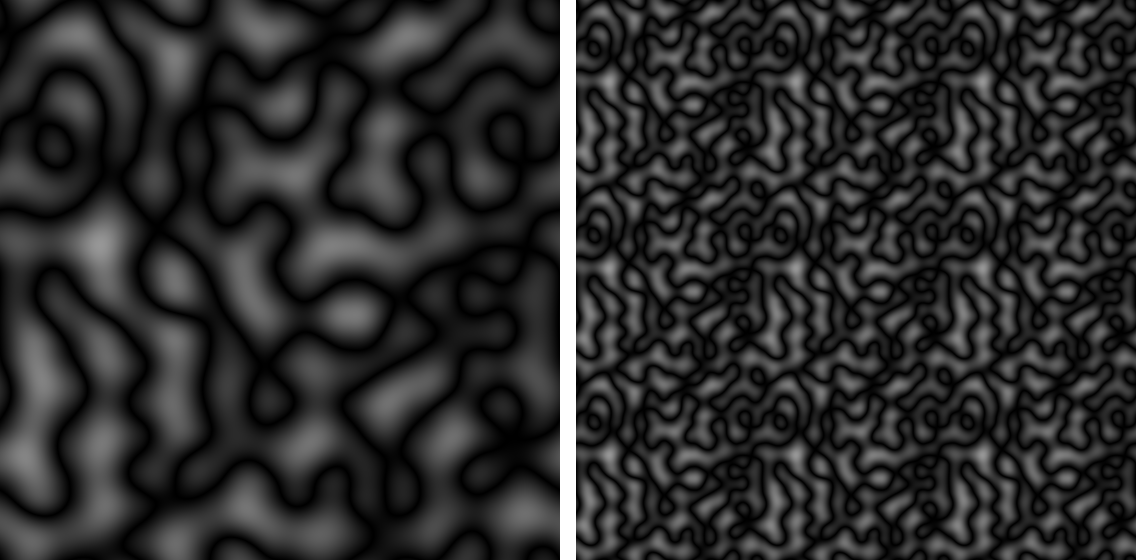
Left, the tile; right, the same tile 3 across and 3 down.
Reproduce this texture procedurally as a WebGL 2 fragment shader.

```glsl
#version 300 es
precision highp float;
precision highp int;

uniform vec2 u_resolution;
out vec4 fragColor;

const int CELLS = 8;            // whole lattice cells across the tile
const float BRIGHTNESS = 0.96;  // grey level per unit of noise
const float CREASE = 0.004;     // rounding of the dark lines
const uint SEED = 37u;
const float TAU = 6.28319;

// Integer hash of a lattice point, mapped to 0..1
float hash(ivec2 cell) {
  uvec2 v = uvec2(cell) + uvec2(SEED, SEED * 3u);
  v = v * 1664525u + 1013904223u;
  v.x += v.y * 1664525u;
  v.y += v.x * 1664525u;
  v ^= v >> 16u;
  v.x += v.y * 1664525u;
  v.y += v.x * 1664525u;
  v ^= v >> 16u;
  return float(v.x & 0xffffu) / 65536.0;
}

// Unit gradient at a lattice point, wrapped around the tile
vec2 gradient(ivec2 cell) {
  ivec2 wrapped = (cell + CELLS) % CELLS;
  float angle = TAU * hash(wrapped);
  return vec2(cos(angle), sin(angle));
}

// Contribution of one cell corner
float corner(ivec2 cell, vec2 local, ivec2 offset) {
  return dot(gradient(cell + offset), local - vec2(offset));
}

// Periodic gradient noise with quintic interpolation
float gradientNoise(vec2 p) {
  ivec2 cell = ivec2(floor(p));
  vec2 f = fract(p);
  vec2 fade = f * f * f * (f * (f * 6.0 - 15.0) + 10.0);
  float bottom = mix(corner(cell, f, ivec2(0, 0)), corner(cell, f, ivec2(1, 0)), fade.x);
  float top = mix(corner(cell, f, ivec2(0, 1)), corner(cell, f, ivec2(1, 1)), fade.x);
  return mix(bottom, top, fade.y);
}

void main() {
  vec2 uv = gl_FragCoord.xy / u_resolution;
  float noise = gradientNoise(uv * float(CELLS));

  // Fold the noise at zero into soft blobs split by dark veins
  float folded = sqrt(noise * noise + CREASE * CREASE) - CREASE;
  fragColor = vec4(vec3(BRIGHTNESS * folded), 1.0);
}
```
